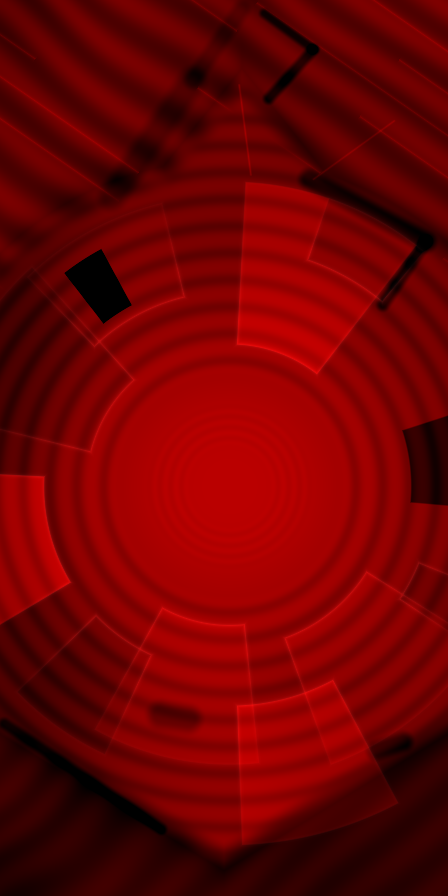
Reproduce this background procedurally as a Shadertoy shader.

```glsl
#define HUB vec2(0.513, 0.914)
#define RING_PITCH 0.06
#define RING_DEPTH 0.065
#define FINE_PITCH 0.024
#define RIM_WIDTH 0.0028
#define RIM_GAIN 0.17
#define STREAK_FREQ 62.0
#define STREAK_DEPTH 0.09
#define TAU 6.2831853

// Annular panels: inner radius, outer radius, start and end in degrees
const int PANELS = 12;
const vec4 panelShape[PANELS] = vec4[PANELS](
    vec4(0.318, 0.68, 52.3, 87.0), vec4(0.535, 0.68, 50.5, 71.0),
    vec4(0.435, 0.65, 103.5, 134.0), vec4(0.461, 0.602, 118.5, 127.7),
    vec4(0.320, 0.66, 132.0, 166.0), vec4(0.415, 0.64, 177.0, 211.0),
    vec4(0.415, 0.66, 224.0, 245.0), vec4(0.310, 0.62, 241.0, 276.0),
    vec4(0.360, 0.66, 290.0, 328.0), vec4(0.490, 0.80, 272.0, 298.0),
    vec4(0.405, 0.62, 355.0, 378.0), vec4(0.455, 0.62, 326.5, 338.0));
const float panelTone[PANELS] = float[PANELS](
    0.17, -0.10, 0.04, -1.0, -0.04, 0.28, -0.06, 0.06, 0.06, 0.13, -0.33, -0.05);

// Straight strokes: end points, then half width and tone
const int STROKES = 11;
const vec4 strokeLine[STROKES] = vec4[STROKES](
    vec4(0.01, 0.385, 0.36, 0.15), vec4(0.69, 1.60, 0.95, 1.46),
    vec4(0.95, 1.46, 0.855, 1.32), vec4(0.60, 1.78, 0.70, 1.89),
    vec4(0.70, 1.89, 0.59, 1.97), vec4(0.25, 1.56, 0.43, 1.82),
    vec4(0.43, 1.82, 0.54, 1.98), vec4(0.36, 0.405, 0.42, 0.395),
    vec4(0.84, 0.325, 0.90, 0.345), vec4(0.534, 1.81, 0.56, 1.61),
    vec4(0.70, 1.60, 0.88, 1.73));
const vec2 strokeStyle[STROKES] = vec2[STROKES](
    vec2(0.016, -0.20), vec2(0.030, -0.26), vec2(0.018, -0.30),
    vec2(0.016, -0.30), vec2(0.014, -0.24), vec2(0.040, -0.13),
    vec2(0.025, -0.10), vec2(0.040, -0.20), vec2(0.028, -0.24),
    vec2(0.002, 0.20), vec2(0.002, 0.16));

float hash(vec2 p) {
    vec3 q = fract(vec3(p.xyx) * 0.1031);
    q += dot(q, q.yzx + 33.33);
    return fract((q.x + q.y) * q.z);
}

float noise(vec2 p) {
    vec2 i = floor(p), f = fract(p);
    f = f * f * (3.0 - 2.0 * f);
    return mix(mix(hash(i), hash(i + vec2(1, 0)), f.x),
               mix(hash(i + vec2(0, 1)), hash(i + vec2(1, 1)), f.x), f.y);
}

float segmentDistance(vec2 p, vec2 a, vec2 b) {
    vec2 d = b - a;
    return length(p - a - d * clamp(dot(p - a, d) / dot(d, d), 0.0, 1.0));
}

float panelDistance(float r, float degrees_, vec4 s) {
    float turn = abs(mod(degrees_ - 0.5 * (s.z + s.w) + 540.0, 360.0) - 180.0);
    float side = radians(turn - 0.5 * (s.w - s.z)) * r;
    return max(side, max(s.x - r, r - s.y));
}

// Dim slanted folds behind the wheel
float backdrop(vec2 p) {
    float upper = smoothstep(0.75, 1.1, p.y);
    vec2 normal = upper > 0.5 ? vec2(0.57, 0.82) : vec2(-0.65, 0.75);
    float across = dot(p, normal);
    float along = dot(p, vec2(normal.y, -normal.x));
    float warp = noise(p * 4.0);
    float v = mix(0.17, 0.34, upper) + 0.14 * (warp - 0.5);
    v += mix(0.4, 1.0, upper) * STREAK_DEPTH * sin(across * STREAK_FREQ + 4.0 * warp);
    float cell = across * 13.0;
    float lit = step(0.5, hash(vec2(floor(cell), floor(along * 3.0))));
    float thread = exp(-abs(fract(cell) - 0.5) / 0.035);
    return v + 0.16 * upper * lit * thread;
}

// Glowing hub with concentric ripples
float wheel(vec2 p, float r) {
    float v = mix(0.73, 0.43, smoothstep(0.03, 0.62, r));
    float fine = smoothstep(0.08, 0.11, r) * smoothstep(0.20, 0.16, r);
    v += 0.018 * fine * cos(TAU * r / FINE_PITCH);
    float ripple = cos(TAU * (r - 0.281) / RING_PITCH);
    v -= RING_DEPTH * smoothstep(0.24, 0.28, r) * (ripple + 0.3 * ripple * ripple);
    v -= 0.15 * smoothstep(0.32, 0.0, p.x) * smoothstep(0.3, 0.5, r);
    return v + 0.10 * smoothstep(0.75, 0.25, p.y) * smoothstep(0.35, 0.0, abs(p.x - 0.5));
}

void mainImage(out vec4 fragColor, in vec2 fragCoord) {
    vec2 p = fragCoord / iResolution.xy * vec2(1.0, 2.0);
    float px = 1.0 / iResolution.x;
    vec2 q = p - HUB;
    float r = length(q);
    float angle = degrees(atan(q.y, q.x));

    // Outline: round above with a peak, pointed below
    float roundTop = r - 0.70;
    float peak = max(abs(p.x - 0.54) - 0.8 * (1.81 - p.y), 1.5 - p.y);
    float point = 0.086 + 0.61 * abs(p.x - 0.5) - p.y;
    float outline = p.y > HUB.y ? min(roundTop, peak) : point;
    float v = mix(wheel(p, r), backdrop(p), smoothstep(-0.04, 0.03, outline));
    v -= 0.10 * exp(-abs(outline - 0.03) / 0.03);

    // Panels with lit rims
    float rim = 0.0;
    for (int i = 0; i < PANELS; i++) {
        vec4 s = panelShape[i];
        float d = panelDistance(r, angle, s);
        v += panelTone[i] * smoothstep(px, -px, d);
        float fade = 1.0 - 0.75 * smoothstep(s.x, s.y, r);
        rim += step(-0.3, panelTone[i]) * fade * exp(-abs(d) / RIM_WIDTH);
    }

    // Shadows and creases
    for (int i = 0; i < STROKES; i++) {
        vec2 style = strokeStyle[i];
        float d = segmentDistance(p, strokeLine[i].xy, strokeLine[i].zw);
        v += style.y * smoothstep(style.x + px, style.x * 0.4 - px, d);
    }

    v = max(v, 0.0) + RIM_GAIN * min(rim, 1.2);
    fragColor = vec4(v, vec2(0.05 * min(rim, 1.0)), 1.0);
}
```
